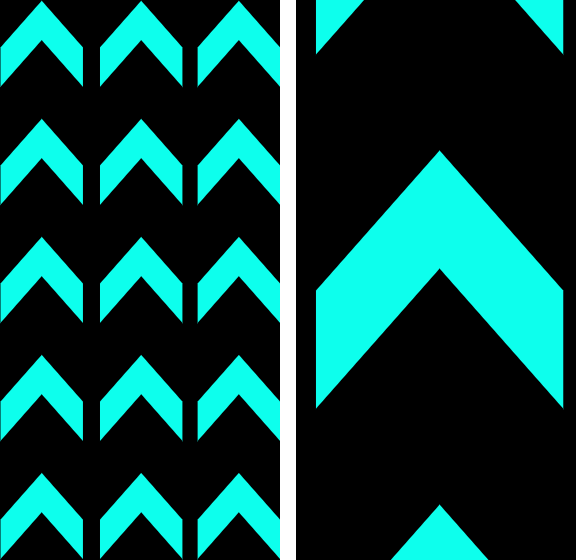
Left: the whole. Right: its middle third, enlarged.
Write a Shadertoy shader that draws this pattern.

```glsl
// Grid of upward cyan chevrons, three across and five down, on black.

// Lengths are in canvas widths; the canvas is 1 wide and 2 tall.
const vec2  CANVAS       = vec2(1.0, 2.0);
const vec2  GRID         = vec2(3.0, 5.0);
const vec2  PITCH        = vec2(0.352, 0.4216);
const vec2  FIRST_APEX   = vec2(0.149, 0.0026);  // from the top left
const float MIDDLE_SHIFT = 0.0033;               // middle column sits slightly right
const float HALF_WIDTH   = 0.1472;
const float ARM_HEIGHT   = 0.1406;               // vertical thickness of an arm
const float ARM_SLOPE    = 1.133;
const vec3  BACKGROUND   = vec3(0.0);
const vec3  CYAN         = vec3(0.05, 1.0, 0.93);

// Signed distance bound to a chevron with its apex at the origin, y down.
float chevronDistance(vec2 p) {
    float depth = p.y - ARM_SLOPE * abs(p.x);
    float arm = (abs(depth - 0.5 * ARM_HEIGHT) - 0.5 * ARM_HEIGHT)
              / length(vec2(1.0, ARM_SLOPE));
    return max(arm, abs(p.x) - HALF_WIDTH);
}

void mainImage(out vec4 fragColor, in vec2 fragCoord) {
    vec2 p = fragCoord / iResolution.xy * CANVAS;
    p.y = CANVAS.y - p.y;
    float pixel = CANVAS.y / iResolution.y;

    // Pick the nearest chevron by the centre of its bounding box.
    vec2 centre = vec2(0.0, 0.5 * (ARM_HEIGHT + ARM_SLOPE * HALF_WIDTH));
    vec2 cell = round((p - FIRST_APEX - centre) / PITCH);
    cell = clamp(cell, vec2(0.0), GRID - 1.0);
    vec2 apex = FIRST_APEX + cell * PITCH;
    apex.x += cell.x == 1.0 ? MIDDLE_SHIFT : 0.0;

    // Antialiased fill.
    float coverage = clamp(0.5 - chevronDistance(p - apex) / pixel, 0.0, 1.0);
    fragColor = vec4(mix(BACKGROUND, CYAN, coverage), 1.0);
}
```
